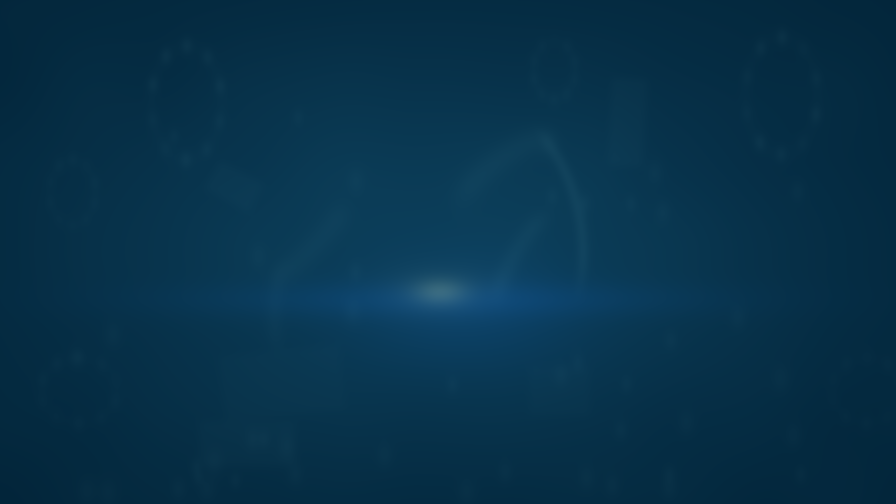
A Shadertoy shader for this background:

```glsl
// Deep teal haze with a low central lens flare and a wide blue streak.
// Gaussian glows build the light; faint dotted rings, soft curved wisps,
// panels and hashed specks are added on top. Units are canvas heights.

#define OUTER_COLOR vec3(0.008, 0.140, 0.220)
#define INNER_COLOR vec3(0.045, 0.242, 0.350)
#define STREAK_COLOR vec3(0.010, 0.045, 0.120)
#define FLARE_COLOR vec3(0.150, 0.120, 0.040)
#define MIST_COLOR vec3(0.075, 0.090, 0.080)
#define FLARE_POS vec2(0.873, 0.421)
#define RING_GAIN 0.26
#define WISP_GAIN 0.34
#define PANEL_GAIN 0.14
#define SPECK_GAIN 0.16
#define SPECK_COUNT 44

float hash(vec2 p) {
    p = fract(p * vec2(0.1031, 0.1137));
    p += dot(p, p.yx + 33.33);
    return fract((p.x + p.y) * p.x * 17.0);
}

float noise(vec2 p) {
    vec2 cell = floor(p), f = fract(p);
    f = f * f * (3.0 - 2.0 * f);
    float low = mix(hash(cell), hash(cell + vec2(1, 0)), f.x);
    float high = mix(hash(cell + vec2(0, 1)), hash(cell + vec2(1, 1)), f.x);
    return mix(low, high, f.y);
}

// Elliptical Gaussian spot
float glow(vec2 p, vec2 center, vec2 size) {
    vec2 d = (p - center) / size;
    return exp(-dot(d, d));
}

// Soft line from a to b, bowed sideways by bend
float wisp(vec2 p, vec2 a, vec2 b, float bend, float width) {
    vec2 axis = b - a;
    float len = length(axis);
    axis /= len;
    float t = dot(p - a, axis) / len;
    float side = dot(p - a, vec2(-axis.y, axis.x)) - bend * 4.0 * t * (1.0 - t);
    float ends = smoothstep(-0.1, 0.2, t) * (1.0 - smoothstep(0.75, 1.1, t));
    return ends * exp(-side * side / (width * width));
}

// Blurred rectangle
float panel(vec2 p, vec2 center, vec2 halfSize, float angle) {
    float c = cos(angle), s = sin(angle);
    vec2 q = abs(mat2(c, -s, s, c) * (p - center)) - halfSize;
    vec2 cover = 1.0 - smoothstep(-0.014, 0.014, q);
    return cover.x * cover.y;
}

// Ellipse of blurred dots, uneven in brightness
float dottedRing(vec2 p, vec2 center, vec2 radius) {
    float sum = 0.0;
    for (int i = 0; i < 10; i++) {
        float k = float(i);
        float a = 6.2832 * k / 10.0 + 0.3;
        float bright = 0.35 + 0.65 * hash(vec2(k * 7.0, center.x * 91.0));
        sum += bright * glow(p, center + radius * vec2(cos(a), sin(a)), vec2(0.011, 0.016));
    }
    vec2 d = (p - center) / radius;
    float rim = (length(d) - 1.0) / 0.16;
    return sum + 0.22 * exp(-rim * rim);
}

void mainImage(out vec4 fragColor, in vec2 fragCoord) {
    vec2 p = fragCoord / iResolution.y;
    p.x += 0.5 * (16.0 / 9.0 - iResolution.x / iResolution.y);

    // Base haze
    vec3 color = mix(OUTER_COLOR, INNER_COLOR, glow(p, vec2(0.87, 0.50), vec2(0.80, 0.46)));
    color += 0.012 * (noise(p * 6.0) - 0.5) * vec3(0.5, 1.0, 1.0);

    // Flare: blue streak, wide bloom, warm core
    color += STREAK_COLOR * 0.60 * glow(p, vec2(0.88, 0.405), vec2(0.50, 0.035));
    color += STREAK_COLOR * 0.55 * glow(p, vec2(0.93, 0.38), vec2(0.22, 0.11));
    color += FLARE_COLOR * 0.30 * glow(p, FLARE_POS, vec2(0.11, 0.05));
    color += FLARE_COLOR * 0.85 * glow(p, FLARE_POS, vec2(0.052, 0.026));

    // Dotted rings
    float rings = dottedRing(p, vec2(0.370, 0.796), vec2(0.070, 0.113));
    rings += dottedRing(p, vec2(1.551, 0.810), vec2(0.072, 0.116));
    rings += 0.5 * dottedRing(p, vec2(1.100, 0.861), vec2(0.042, 0.058));
    rings += 0.5 * dottedRing(p, vec2(0.144, 0.618), vec2(0.046, 0.065));
    rings += 0.5 * dottedRing(p, vec2(0.157, 0.225), vec2(0.076, 0.065));
    rings += 0.4 * dottedRing(p, vec2(1.720, 0.225), vec2(0.070, 0.065));

    // Curved wisps
    float wisps = wisp(p, vec2(1.075, 0.735), vec2(1.150, 0.420), 0.035, 0.013);
    wisps += 0.7 * wisp(p, vec2(1.095, 0.735), vec2(0.900, 0.590), -0.020, 0.028);
    wisps += 0.7 * wisp(p, vec2(1.085, 0.580), vec2(0.980, 0.400), -0.012, 0.020);
    wisps += 0.6 * wisp(p, vec2(0.690, 0.595), vec2(0.540, 0.440), 0.010, 0.026);
    wisps += 0.4 * wisp(p, vec2(0.560, 0.480), vec2(0.550, 0.300), -0.010, 0.018);
    wisps += 0.5 * glow(p, vec2(1.088, 0.715), vec2(0.020, 0.028));

    // Blurred panels
    float panels = panel(p, vec2(1.245, 0.757), vec2(0.035, 0.087), -0.05);
    panels += panel(p, vec2(0.465, 0.630), vec2(0.050, 0.032), -0.5);
    panels += 0.8 * panel(p, vec2(0.490, 0.120), vec2(0.095, 0.045), 0.0);
    panels += 0.6 * panel(p, vec2(0.560, 0.240), vec2(0.120, 0.065), 0.1);
    panels += 0.6 * panel(p, vec2(1.110, 0.225), vec2(0.060, 0.050), 0.0);

    // Scattered specks, denser toward the lower edge
    float specks = 0.0;
    for (int i = 0; i < SPECK_COUNT; i++) {
        float k = float(i) + 1.0;
        vec2 r = vec2(hash(vec2(k * 13.0, 4.0)), hash(vec2(k * 5.0, 29.0)));
        vec2 center = vec2(0.15 + 1.45 * r.x, 0.02 + 0.75 * r.y * r.y);
        specks += glow(p, center, vec2(0.014, 0.021) * (0.7 + 0.6 * fract(k * 0.618)));
    }

    color += MIST_COLOR * (RING_GAIN * rings + WISP_GAIN * wisps + PANEL_GAIN * panels + SPECK_GAIN * specks);
    fragColor = vec4(color, 1.0);
}
```
